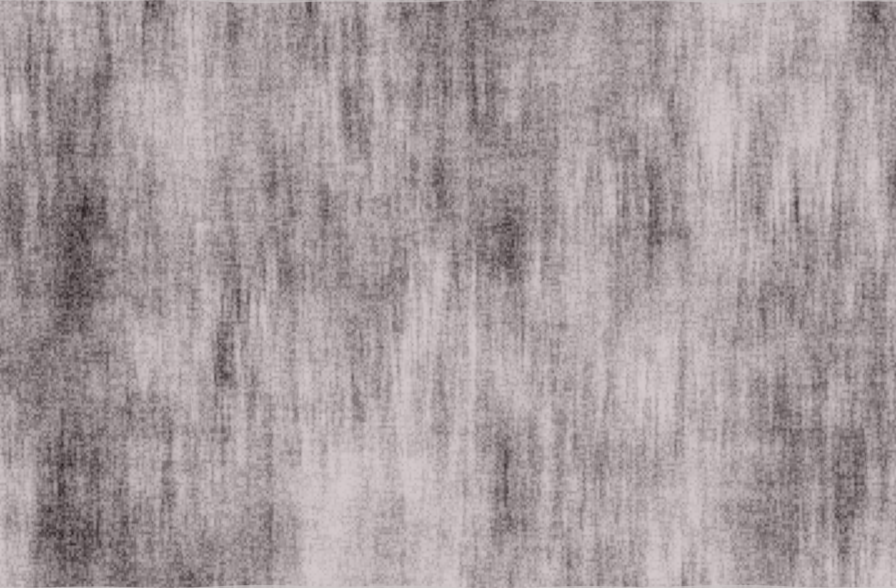
A Shadertoy shader for this texture:

```glsl
const vec3 BASE_COLOR = vec3(0.664, 0.623, 0.631);
const vec3 HEM_COLOR  = vec3(0.79, 0.77, 0.77);

// Feature frequencies, in cycles per canvas height
const vec2 BAND_FREQ   = vec2(9.0, 1.2);
const vec2 BLOTCH_FREQ = vec2(8.0, 5.0);
const vec2 SMEAR_FREQ  = vec2(8.0, 38.0);
const vec2 STREAK_FREQ = vec2(56.0, 6.0);
const vec2 THREAD_FREQ = vec2(180.0, 17.0);
const vec2 WEFT_FREQ   = vec2(34.0, 190.0);
const vec2 KNOT_FREQ   = vec2(235.0, 215.0);

// Tonal strength of each feature
const float BAND_AMOUNT   = 0.22;
const float BLOTCH_AMOUNT = 0.28;
const float SMEAR_AMOUNT  = 0.08;
const float STREAK_AMOUNT = 0.17;
const float THREAD_AMOUNT = 0.11;
const float WEFT_AMOUNT   = 0.05;
const float KNOT_AMOUNT   = 0.16;

const float RAGGEDNESS = 0.06;  // vertical fraying of the blotches
const float DARK_SKEW  = 1.5;   // deepens shadows, flattens highlights
const float HEM_WIDTH  = 0.004;

vec2 hash2(vec2 p) {
    vec3 q = fract(vec3(p.xyx) * vec3(0.1031, 0.1030, 0.0973));
    q += dot(q, q.yzx + 33.33);
    return fract((q.xx + q.yz) * q.zy);
}

// Smooth value noise centred on zero
float valueNoise(vec2 p) {
    vec2 cell = floor(p);
    vec2 f = fract(p);
    f = f * f * (3.0 - 2.0 * f);
    float low  = mix(hash2(cell).x, hash2(cell + vec2(1, 0)).x, f.x);
    float high = mix(hash2(cell + vec2(0, 1)).x, hash2(cell + vec2(1, 1)).x, f.x);
    return mix(low, high, f.y) - 0.5;
}

float layeredNoise(vec2 p, int layers) {
    float sum = 0.0;
    float weight = 0.65;
    for (int i = 0; i < layers; i++) {
        sum += weight * valueNoise(p);
        p = p * 2.03 + 17.7;
        weight *= 0.62;
    }
    return sum;
}

float wornPile(vec2 uv) {
    // Large faded areas, frayed along the warp
    float fray = RAGGEDNESS * valueNoise(uv * vec2(130.0, 9.0) + 91.0);
    vec2 frayed = uv + vec2(0.0, fray);
    float bands  = layeredNoise(frayed * BAND_FREQ + 5.0, 4);
    float blotch = layeredNoise(frayed * BLOTCH_FREQ + 40.0, 5);
    float smear  = layeredNoise(uv * SMEAR_FREQ + 63.0, 3);

    // Vertical streaks that come and go
    float presence = 1.0 + 1.5 * valueNoise(uv * vec2(7.0, 6.0) + 23.0);
    float streaks = layeredNoise(uv * STREAK_FREQ + 11.0, 3);
    float threads = valueNoise(uv * THREAD_FREQ + 29.0);

    // Woven grain
    float weft  = valueNoise(uv * WEFT_FREQ + 71.0);
    float knots = valueNoise(uv * KNOT_FREQ + 3.0);

    return BAND_AMOUNT * bands + BLOTCH_AMOUNT * blotch + SMEAR_AMOUNT * smear
         + presence * (STREAK_AMOUNT * streaks + THREAD_AMOUNT * threads)
         + WEFT_AMOUNT * weft + KNOT_AMOUNT * knots;
}

// Pale, slightly wavy strip along the top and bottom
float hemMask(vec2 uv) {
    float wave = 0.0015 * (sin(uv.x * 9.0) + sin(uv.x * 23.0 + 1.0));
    float edge = min(uv.y, 1.0 - uv.y) + wave;
    return 1.0 - smoothstep(0.3 * HEM_WIDTH, HEM_WIDTH, edge);
}

void mainImage(out vec4 fragColor, in vec2 fragCoord) {
    vec2 uv = fragCoord / iResolution.y;
    float tone = wornPile(uv);
    tone -= DARK_SKEW * tone * tone;
    vec3 color = mix(BASE_COLOR + tone, HEM_COLOR, 0.7 * hemMask(uv));
    fragColor = vec4(clamp(color, 0.0, 1.0), 1.0);
}
```
